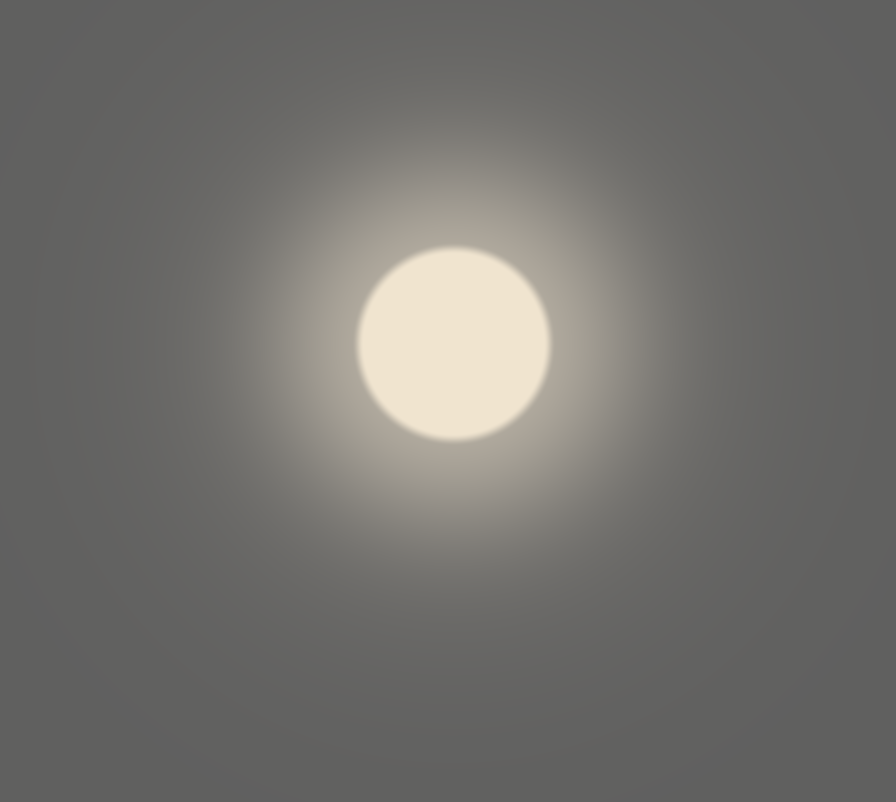
A Shadertoy shader for this background:

```glsl
const vec3 AMBIENT = vec3(0.376, 0.376, 0.373);
const vec3 LIGHT = vec3(0.941, 0.894, 0.812);

// Lengths are fractions of the canvas height
const vec2 CENTER = vec2(0.5065, 0.571); // fraction of width and height
const float DISC_RADIUS = 0.1195;
const float DISC_SOFTNESS = 0.0075;

const float HALO_RADIUS = 0.227;
const float HALO_FALLOFF = 3.4;
const float HALO_STRENGTH = 0.372;

const float HAZE_RADIUS = 0.298;
const float HAZE_FALLOFF = 2.0;
const float HAZE_STRENGTH = 0.266;

float glow(float dist, float radius, float falloff) {
    return exp(-pow(dist / radius, falloff));
}

void mainImage(out vec4 fragColor, in vec2 fragCoord) {
    float dist = length(fragCoord - CENTER * iResolution.xy) / iResolution.y;

    // Tight halo over a wide haze
    float light = HALO_STRENGTH * glow(dist, HALO_RADIUS, HALO_FALLOFF)
                + HAZE_STRENGTH * glow(dist, HAZE_RADIUS, HAZE_FALLOFF);

    // Soft-edged disc
    float edge = max(DISC_SOFTNESS, 1.0 / iResolution.y);
    float disc = 1.0 - smoothstep(-edge, edge, dist - DISC_RADIUS);

    fragColor = vec4(mix(AMBIENT, LIGHT, mix(light, 1.0, disc)), 1.0);
}
```
